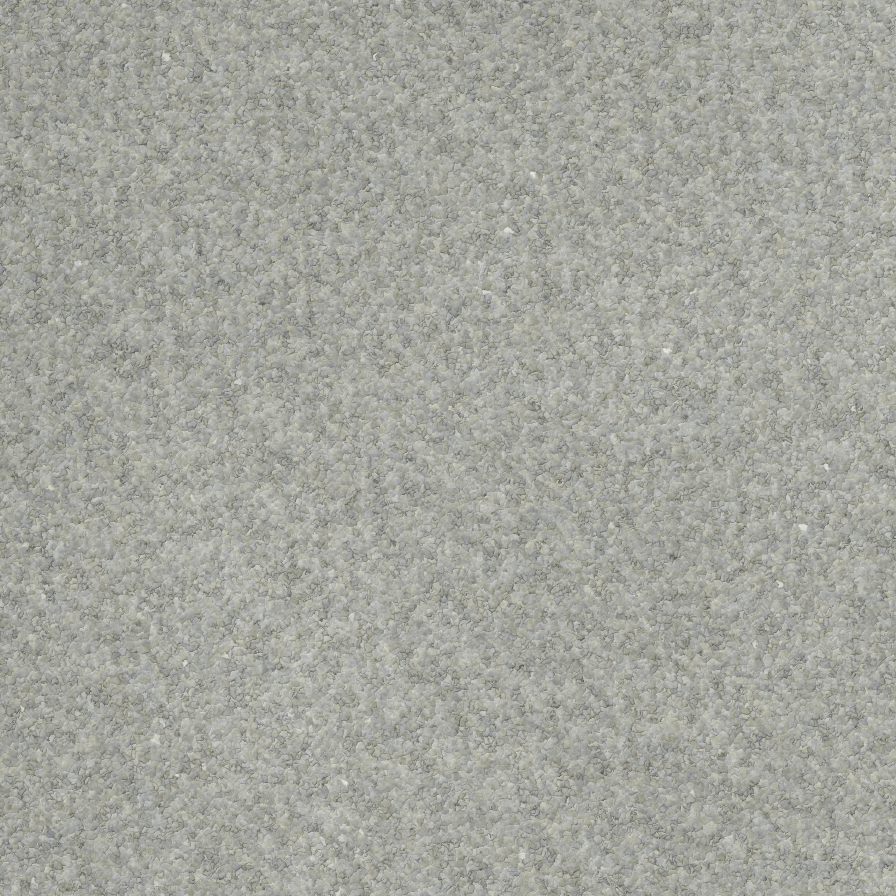
This texture is drawn by a WebGL 2 fragment shader. Its source:

```glsl
#version 300 es
precision highp float;

uniform vec2 u_resolution;
out vec4 fragColor;

const float GRAINS = 152.0;          // grains across the canvas
const float WARP = 0.8;              // raggedness of the grain outlines
const float CREVICE_WIDTH = 0.27;    // in grain units
const float CREVICE_DEPTH = 0.19;
const float RIM_WIDTH = 0.4;
const float RIM_STRENGTH = 0.07;
const float GRAIN_CONTRAST = 0.105;
const float GRIT_CONTRAST = 0.19;
const float CLUMP_CONTRAST = 0.045;
const float STAIN_CONTRAST = 0.065;
const float GLINT_SHARE = 0.012;
const float GLINT_STRENGTH = 0.17;
const vec3 STONE = vec3(0.664, 0.668, 0.638);
const vec3 OCHRE_SHIFT = vec3(0.012, 0.006, -0.022);
const vec2 LIGHT = vec2(-0.55, 0.83);
const int SAMPLES = 2;               // per axis

float hash(vec2 p) {
    return fract(sin(dot(p, vec2(127.1, 311.7))) * 43758.5453);
}

vec2 grainCentre(vec2 cell) {
    return cell + vec2(hash(cell), hash(cell + vec2(37.3, 91.7)));
}

float valueNoise(vec2 p) {
    vec2 cell = floor(p);
    vec2 f = fract(p);
    f = f * f * (3.0 - 2.0 * f);
    float low = mix(hash(cell), hash(cell + vec2(1.0, 0.0)), f.x);
    float high = mix(hash(cell + vec2(0.0, 1.0)), hash(cell + vec2(1.0)), f.x);
    return mix(low, high, f.y);
}

float fbm(vec2 p) {
    float sum = 0.0;
    float weight = 0.533;
    for (int i = 0; i < 4; i++) {
        sum += weight * valueNoise(p);
        p = mat2(1.6, 1.2, -1.2, 1.6) * p + 17.3;
        weight *= 0.5;
    }
    return sum;
}

// Voronoi grain: its id, edge distance and how the nearest edge faces the light
void findGrain(vec2 p, out vec2 id, out float edge, out float facing) {
    vec2 nearest = vec2(0.0);
    float best = 1e3;
    for (int i = 0; i < 9; i++) {
        vec2 cell = floor(p) + vec2(i % 3 - 1, i / 3 - 1);
        vec2 offset = grainCentre(cell) - p;
        if (dot(offset, offset) < best) {
            best = dot(offset, offset);
            nearest = offset;
            id = cell;
        }
    }
    edge = 1e3;
    facing = 0.0;
    for (int i = 0; i < 25; i++) {
        vec2 offset = grainCentre(id + vec2(i % 5 - 2, i / 5 - 2)) - p;
        vec2 across = offset - nearest;
        if (dot(across, across) < 1e-4) continue;
        vec2 outward = normalize(across);
        float d = dot(0.5 * (offset + nearest), outward);
        if (d < edge) {
            edge = d;
            facing = dot(outward, LIGHT);
        }
    }
}

vec3 gravel(vec2 uv) {
    vec2 p = uv * GRAINS;
    vec2 ragged = vec2(fbm(p * 1.1), fbm(p * 1.1 + 53.1)) - 0.5;
    vec2 id;
    float edge;
    float facing;
    findGrain(p + 2.0 * WARP * ragged, id, edge, facing);

    // Flat tone of each grain, fine grit and broad stains
    float tone = GRAIN_CONTRAST * (hash(id + 5.7) - 0.5);
    tone += GRIT_CONTRAST * (fbm(p * 1.9 + 11.0) - 0.5);
    tone += CLUMP_CONTRAST * (fbm(p * 0.2) - 0.5);
    tone += STAIN_CONTRAST * (fbm(uv * 2.6 + 4.2) - 0.5);
    tone += 0.03 * dot(uv - 0.5, vec2(0.45, -0.8));

    // Lit rims and broken crevices, deepest on the shaded side
    tone += RIM_STRENGTH * facing * (1.0 - smoothstep(0.0, RIM_WIDTH, edge));
    float gap = smoothstep(0.35, 0.8, valueNoise(p * 0.8 + 29.0)) * (0.6 - 0.4 * facing);
    tone -= CREVICE_DEPTH * gap * (1.0 - smoothstep(0.0, CREVICE_WIDTH, edge));

    // Rare pale chips
    float glint = smoothstep(1.0 - GLINT_SHARE, 1.0, hash(id + 71.9));
    tone += GLINT_STRENGTH * glint * smoothstep(0.0, 0.25, edge);

    // Ochre to blue-grey tint
    float tint = 2.0 * hash(id + 23.1) - 1.0;
    return STONE + tone + OCHRE_SHIFT * tint * abs(tint);
}

void main() {
    vec3 sum = vec3(0.0);
    for (int i = 0; i < SAMPLES * SAMPLES; i++) {
        vec2 shift = (vec2(i % SAMPLES, i / SAMPLES) + 0.5) / float(SAMPLES) - 0.5;
        sum += gravel((gl_FragCoord.xy + shift) / u_resolution.y);
    }
    fragColor = vec4(sum / float(SAMPLES * SAMPLES), 1.0);
}
```
